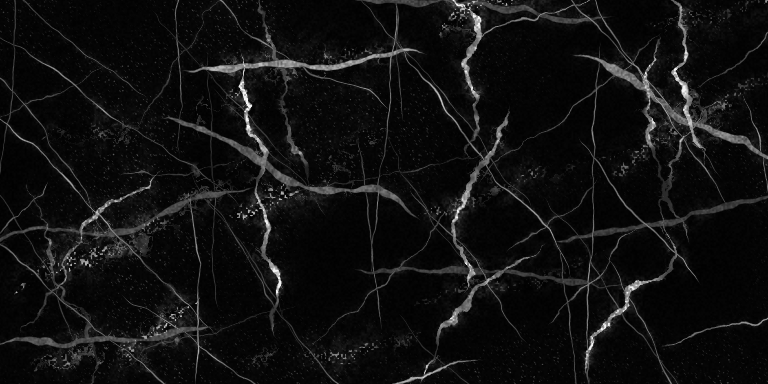
A WebGL 2 fragment shader for this texture:

```glsl
#version 300 es
precision highp float;

uniform vec2 u_resolution;
out vec4 fragColor;

float hash(vec2 p) {
    vec3 q = fract(p.xyx * vec3(0.1031, 0.1030, 0.0973));
    q += dot(q, q.yzx + 33.33);
    return fract((q.x + q.y) * q.z);
}

float noise(vec2 p) {
    vec2 cell = floor(p), f = fract(p);
    f = f * f * (3.0 - 2.0 * f);
    float low = mix(hash(cell), hash(cell + vec2(1, 0)), f.x);
    float high = mix(hash(cell + vec2(0, 1)), hash(cell + vec2(1, 1)), f.x);
    return mix(low, high, f.y);
}

float fbm(vec2 p) {
    float sum = 0.0, gain = 0.53;
    for (int i = 0; i < 4; i++) {
        sum += gain * noise(p);
        p = p * 2.13 + 17.7;
        gain *= 0.5;
    }
    return sum;
}

// One wandering, tapered vein: x = solid core, y = faint surrounding halo
vec2 vein(vec2 p, vec2 center, float angle, vec2 halfSize, float wobble, float seed, float soft) {
    vec2 dir = vec2(cos(angle), sin(angle)), d = p - center;
    float along = dot(d, dir), across = dot(d, vec2(-dir.y, dir.x));
    if (abs(along) > halfSize.x || abs(across) > wobble + 0.1) return vec2(0.0);
    across += wobble * (fbm(vec2(along * 4.0 + 40.0, seed * 17.0)) - 0.5);
    float taper = 1.0 - smoothstep(0.55, 1.0, abs(along) / halfSize.x);
    float width = halfSize.y * taper * (0.45 + 1.1 * noise(vec2(along * 19.0 + 60.0, seed * 31.0)));
    float core = 1.0 - smoothstep(-soft, soft, abs(across) - width);
    float halo = exp(-abs(across) / (0.004 + 2.0 * halfSize.y));
    return vec2(core * smoothstep(0.0, 0.3, taper), halo * taper);
}

// A family of veins scattered evenly, with angles drawn from a range
vec2 veinFamily(vec2 p, int count, float seed, vec2 angles, vec2 halfSize, float wobble, vec2 area, float soft) {
    vec2 total = vec2(0.0);
    for (int i = 0; i < count; i++) {
        float id = float(i) + 1.0;
        vec2 center = fract(seed * vec2(0.371, 0.617) + id * vec2(0.7549, 0.5698)) * area;
        float angle = mix(angles.x, angles.y, hash(vec2(id, seed)));
        float scale = mix(0.6, 1.45, hash(vec2(id + 50.0, seed)));
        float strength = mix(0.35, 1.0, hash(vec2(id + 90.0, seed)));
        vec2 size = halfSize * vec2(scale, mix(0.5, 1.3, strength));
        total = max(total, strength * vein(p, center, angle, size, wobble, seed + id, soft));
    }
    return total;
}

// Tiny mineral grains, one at most per grid cell
float specks(vec2 p, float cells, float density, float soft) {
    vec2 cell = floor(p * cells), f = fract(p * cells);
    vec2 spot = 0.2 + 0.6 * vec2(hash(cell + 3.1), hash(cell + 8.7));
    float radius = 0.0015 * hash(cell + 21.3);
    float dotMask = 1.0 - smoothstep(-soft, soft, length(f - spot) / cells - radius);
    return dotMask * step(1.0 - density, hash(cell + 5.0)) * hash(cell + 14.0);
}

void main() {
    vec2 p = gl_FragCoord.xy / u_resolution.y;
    vec2 area = vec2(u_resolution.x / u_resolution.y, 1.0);
    float soft = max(0.7 / u_resolution.y, 0.0025);

    // Fine edge distortion and shared stone texture
    vec2 ragged = vec2(fbm(p * 32.0), fbm(p * 32.0 + 71.0)) - 0.5;
    float grain = noise(p * 210.0 + 5.0);
    float patches = fbm(p * 11.0 + 2.0);
    float clouds = fbm(p * 3.2 + 13.0);
    float mottle = fbm(p * 55.0 + 29.0);

    // Vein families
    vec2 broad = veinFamily(p + 0.008 * ragged, 8, 3.0, vec2(-0.6, 0.3), vec2(0.38, 0.0078), 0.12, area, soft);
    vec2 jagged = veinFamily(p + 0.026 * ragged, 10, 11.0, vec2(0.75, 1.8), vec2(0.37, 0.0048), 0.24, area, soft);
    vec2 falling = veinFamily(p + 0.005 * ragged, 22, 23.0, vec2(-1.05, -0.5), vec2(0.38, 0.0012), 0.09, area, soft);
    vec2 upright = veinFamily(p + 0.007 * ragged, 10, 37.0, vec2(1.42, 1.75), vec2(0.38, 0.001), 0.06, area, soft);
    vec2 rising = veinFamily(p + 0.016 * ragged, 14, 41.0, vec2(0.15, 0.95), vec2(0.27, 0.0015), 0.14, area, soft);
    vec2 crumbled = veinFamily(p + 0.03 * ragged, 11, 59.0, vec2(0.1, 0.7), vec2(0.28, 0.013), 0.12, area, soft);

    // Dark ground with dim clouds and dust
    float light = 0.008 + 0.022 * clouds * clouds + 0.02 * (grain - 0.4);
    float dust = specks(p, 83.0, 0.35, soft) + 0.8 * specks(p.yx + 0.37 * p + 4.3, 121.0, 0.35, soft);
    light += 0.42 * dust * smoothstep(0.35, 0.7, clouds);

    // Powdery halos, with wispy threads inside them
    float halo = broad.y + 1.1 * jagged.y + 0.5 * (falling.y + rising.y) + 0.8 * crumbled.y;
    float powder = smoothstep(0.3, 0.7, patches) * smoothstep(0.2, 0.75, mottle) * (0.3 + 1.2 * grain);
    light += 0.3 * halo * powder;
    float ridge = abs(fbm(p * 9.0 + 0.8 * ragged + 51.0) - 0.5);
    float threads = 1.0 - smoothstep(0.004, 0.028, ridge);
    light += 0.24 * threads * smoothstep(0.12, 0.6, halo) * (0.3 + mottle);

    // Vein bodies, from hairlines to bright mineral
    float hair = max(max(falling.x, upright.x), rising.x);
    light = max(light, 0.85 * hair * (0.3 + 0.9 * patches));
    light = max(light, 0.68 * broad.x * (0.4 + 0.6 * mottle + 0.45 * grain));
    float lumps = smoothstep(0.25, 0.65, patches);
    light = max(light, jagged.x * (0.25 + 0.8 * lumps * (0.2 + 0.6 * mottle + 0.5 * grain)));
    light = max(light, 0.75 * crumbled.x * smoothstep(0.5, 0.9, grain) * lumps);
    light += 0.45 * jagged.x * smoothstep(0.5, 0.7, patches) * smoothstep(0.45, 0.85, grain);

    fragColor = vec4(vec3(clamp(light, 0.0, 0.95)), 1.0);
}
```
